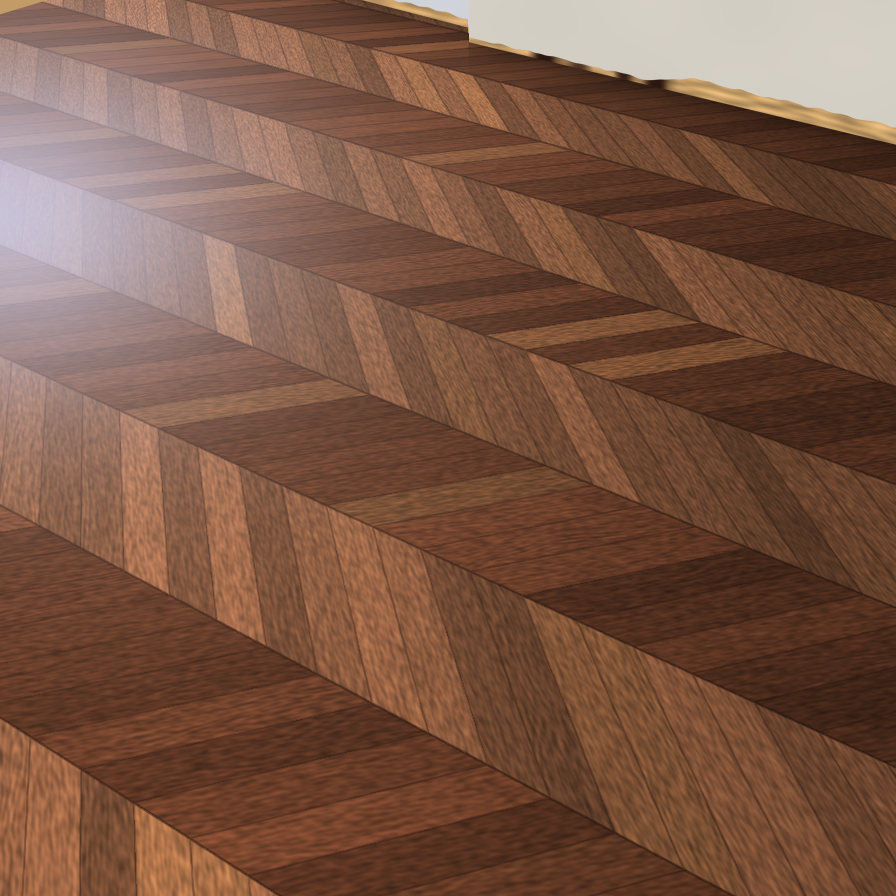
A Shadertoy shader for this texture:

```glsl
// Chevron parquet floor of brown oak in perspective, with window sheen and a pale wall behind.

const vec3 OAK_LIGHT = vec3(0.50, 0.32, 0.215);
const vec3 OAK_DARK  = vec3(0.37, 0.21, 0.135);
const vec3 OAK_GOLD  = vec3(0.62, 0.41, 0.25);
const vec3 SHEEN     = vec3(0.82, 0.82, 0.93);
const vec3 PLASTER   = vec3(0.83, 0.81, 0.77);
const vec3 BARE_WOOD = vec3(0.80, 0.64, 0.42);
const vec3 GAP       = vec3(0.17, 0.09, 0.06);

float hash(vec2 p) {
    vec3 q = fract(p.xyx * vec3(0.1031, 0.1030, 0.0973));
    q += dot(q, q.yzx + 33.33);
    return fract((q.x + q.y) * q.z);
}

vec2 gradientAt(vec2 cell) {
    float angle = 6.2832 * hash(cell);
    return vec2(cos(angle), sin(angle));
}

// Gradient noise, about -0.7 to 0.7
float noise(vec2 p) {
    vec2 i = floor(p), f = fract(p);
    vec2 s = f * f * f * (f * (f * 6.0 - 15.0) + 10.0);
    vec2 e = vec2(1.0, 0.0);
    float low  = mix(dot(gradientAt(i), f), dot(gradientAt(i + e), f - e), s.x);
    float high = mix(dot(gradientAt(i + e.yx), f - e.yx),
                     dot(gradientAt(i + 1.0), f - 1.0), s.x);
    return mix(low, high, s.y);
}

// Perspective position: x counts plank rows, y counts planks along the zigzag
vec2 chevronCoords(vec2 p) {
    float depth = p.y + 0.56 - 0.0374 * p.x;
    float row = 2.845 * (p.x + 2.266) / depth - 4.738;
    float m = mod(row, 2.0);
    float zigzag = 11.2 * floor(row / 2.0) + 2.63 * min(m, 1.0) + 8.57 * max(m - 1.0, 0.0);
    return vec2(row, 57.8 / depth - zigzag + 0.15);
}

// Smooth line at every whole number of x
float gridLine(float x, float width, float blur) {
    float d = abs(fract(x - 0.5) - 0.5);
    return 1.0 - smoothstep(width, width + blur, d);
}

// Brightness of the wood figure within one plank
float woodGrain(vec2 q, vec2 seed, float blur) {
    float warp = noise(q * vec2(2.2, 1.3) + seed);
    float rings = sin(6.2832 * (q.y * 5.0 + warp * 4.5));
    float streaks = noise(q * vec2(4.0, 6.0) + seed.yx);
    float pores = noise(q * vec2(17.0, 13.0) + seed);
    float flecks = noise(q * vec2(34.0, 9.0) - seed);
    float detail = 1.0 - smoothstep(0.05, 0.14, blur);
    float figured = smoothstep(0.35, 0.8, hash(seed + 3.0));
    return 0.16 * streaks + detail * (0.06 * figured * rings + 0.30 * pores + 0.16 * flecks);
}

vec3 floorColor(vec2 p) {
    vec2 c = chevronCoords(p);
    vec2 blur = fwidth(c);
    vec2 id = floor(c);
    vec2 seed = 40.0 * vec2(hash(id + 51.0), hash(id + 87.0));
    float upright = mod(id.x, 2.0);

    // Tone of each plank
    vec3 wood = mix(OAK_DARK, OAK_LIGHT, upright);
    wood = mix(wood, OAK_GOLD, 0.6 * smoothstep(0.8, 0.95, hash(id + 19.0)));
    wood *= 0.80 + 0.38 * hash(id + 7.0);
    wood *= 1.0 + woodGrain(vec2(fract(c.x), c.y), seed, blur.y);

    // Joints between planks and seams between rows
    float joint = gridLine(c.y, 0.008, 1.1 * blur.y);
    float seam = gridLine(c.x, 0.002, 1.2 * blur.x);
    wood = mix(wood, GAP, max(0.35 * joint, 0.6 * seam));

    // Daylight from the left and glossy reflection
    wood *= mix(1.16, 0.80, smoothstep(0.1, 1.0, p.x));
    vec2 g = (p - vec2(-0.02, 0.24)) / vec2(0.29, 0.20);
    vec2 h = (p - vec2(0.0, 0.30)) / vec2(0.55, 0.36);
    float veil = exp(-dot(h, h));
    float glare = exp(-dot(g, g)) * (0.88 + 0.10 * upright);
    wood = mix(wood, vec3(0.70, 0.57, 0.51), 0.34 * veil);
    return mix(wood, SHEEN, 0.88 * glare);
}

// Coverage below zero of a signed distance
float fill(float d, float px) {
    return 1.0 - smoothstep(-px, px, d);
}

void mainImage(out vec4 fragColor, in vec2 fragCoord) {
    vec2 p = fragCoord / iResolution.xy;
    p.y = 1.0 - p.y; // measured downward from the top
    float px = 0.75 / iResolution.y;
    vec3 color = floorColor(p);

    // Wall foot steps at the corner; bare trim widens to the right
    float corner = 0.523;
    float rightSide = smoothstep(corner - px, corner + px, p.x);
    float foot = mix(0.031 + 0.26 * (p.x - corner), 0.047 + 0.24 * (p.x - corner), rightSide);
    float trim = mix(0.010, 0.006 + 0.013 * smoothstep(0.72, 0.78, p.x), rightSide);
    float ragged = 0.003 * noise(p.xx * vec2(55.0, 30.0));

    float shade = 1.0 - 0.35 * exp(-max(p.y - foot, 0.0) * 70.0);
    color *= shade;
    vec3 bare = BARE_WOOD * (0.95 + 0.35 * noise(vec2(p.x * 28.0, (p.y - foot) * 160.0)));
    float dirt = smoothstep(0.56, 0.60, p.x) * (1.0 - smoothstep(0.74, 0.76, p.x));
    bare = mix(bare, GAP, dirt * smoothstep(-0.15, 0.2, noise(vec2(p.x * 32.0, 4.0))));
    color = mix(color, bare, fill(p.y - foot, px));
    vec3 wall = mix(vec3(0.81, 0.82, 0.85), PLASTER, rightSide);
    wall *= 1.0 + 0.02 * noise(p * 9.0);
    color = mix(color, wall, fill(p.y - foot + trim + ragged, px));

    // Bare board in the far left corner
    color = mix(color, BARE_WOOD * 0.95, fill(p.y - 0.016 + 0.30 * p.x, px));
    fragColor = vec4(color, 1.0);
}
```
